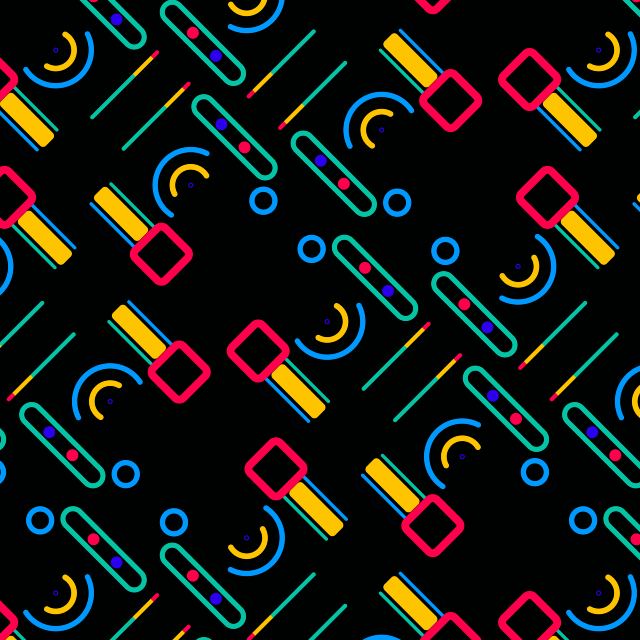
Write a WebGL 2 fragment shader that draws this pattern.

```glsl
#version 300 es
precision highp float;

uniform vec2 u_resolution;
out vec4 fragColor;

const vec3 BLACK = vec3(0.0, 0.004, 0.004);
const vec3 TEAL = vec3(0.02, 0.77, 0.65);
const vec3 YELLOW = vec3(1.0, 0.77, 0.0);
const vec3 BLUE = vec3(0.0, 0.6, 1.0);
const vec3 RED = vec3(1.0, 0.0, 0.3);
const vec3 VIOLET = vec3(0.17, 0.0, 0.93);

const float CELLS = 1.1788;            // repeats along each canvas axis
const float MIRROR_SUM = 0.4738;       // mirrored b = MIRROR_SUM - b
const float TURN_SUM = 1.1374;         // half-turned a = TURN_SUM - a
const float GLIDE = 0.25;              // shift of the mirrored copy

// Offset from a centre to the nearest periodic copy
vec2 wrapped(vec2 p, vec2 centre) {
    return fract(p - centre + 0.5) - 0.5;
}

float roundedBox(vec2 p, vec2 halfSize, float radius) {
    vec2 q = abs(p) - halfSize + radius;
    return length(max(q, 0.0)) + min(max(q.x, q.y), 0.0) - radius;
}

// Horizontal segment between x0 and x1
float segmentX(vec2 p, float x0, float x1) {
    return length(vec2(p.x - clamp(p.x, x0, x1), p.y));
}

// Circular arc centred on angle mid, spanning mid +- spread
float arc(vec2 p, float radius, float mid, float spread) {
    float c = cos(mid), s = sin(mid);
    vec2 q = vec2(c * p.x + s * p.y, abs(c * p.y - s * p.x));
    float onArc = abs(length(q) - radius);
    float toEnd = length(q - radius * vec2(cos(spread), sin(spread)));
    return atan(q.y, q.x) < spread ? onArc : toEnd;
}

vec3 paint(vec3 base, vec3 ink, float dist, float pixel) {
    return mix(base, ink, smoothstep(0.6, -0.6, dist / pixel));
}

vec3 drawArcs(vec3 col, vec2 p, float pixel) {
    col = paint(col, BLUE, arc(p, 0.0927, radians(-15.0), radians(87.0)) - 0.0070, pixel);
    col = paint(col, YELLOW, arc(p, 0.0478, radians(15.0), radians(89.0)) - 0.0074, pixel);
    return paint(col, VIOLET, abs(length(p) - 0.0052) - 0.0014, pixel);
}

vec3 drawCapsule(vec3 col, vec2 p, float pixel) {
    float outline = abs(segmentX(p, -0.1128, 0.1128) - 0.026) - 0.0067;
    col = paint(col, TEAL, outline, pixel);
    col = paint(col, RED, length(p + vec2(0.037, 0.0)) - 0.0155, pixel);
    return paint(col, VIOLET, length(p - vec2(0.048, 0.0)) - 0.0155, pixel);
}

vec3 drawMallet(vec3 col, vec2 p, float pixel) {
    // Handle with a thin rail on each side
    float handle = roundedBox(p - vec2(0.1485, 0.0), vec2(0.0825, 0.0235), 0.011);
    col = paint(col, YELLOW, handle, pixel);
    col = paint(col, TEAL, segmentX(p - vec2(0.0, 0.0366), 0.06, 0.222) - 0.0044, pixel);
    col = paint(col, BLUE, segmentX(p + vec2(0.0, 0.0366), 0.06, 0.222) - 0.0044, pixel);
    // Hollow head
    float head = abs(roundedBox(p, vec2(0.0553), 0.0155)) - 0.0103;
    return paint(col, RED, head, pixel);
}

vec3 drawStick(vec3 col, vec2 p, float pixel) {
    vec3 ink = paint(RED, YELLOW, p.y - 0.101, pixel);
    ink = paint(ink, TEAL, p.y - 0.035, pixel);
    return paint(col, ink, segmentX(p.yx, -0.1195, 0.1195) - 0.0054, pixel);
}

// One complete set of shapes
vec3 drawSet(vec3 col, vec2 p, float pixel) {
    col = drawArcs(col, wrapped(p, vec2(0.195, 0.0103)), pixel);
    col = drawCapsule(col, wrapped(p, vec2(0.2026, 0.179)), pixel);
    col = drawMallet(col, wrapped(p, vec2(0.122, 0.829)), pixel);
    col = drawStick(col, wrapped(p, vec2(0.3858, 0.0735)), pixel);
    float ring = abs(length(wrapped(p, vec2(0.0325, 0.1155))) - 0.0299) - 0.007;
    return paint(col, BLUE, ring, pixel);
}

void main() {
    float side = min(u_resolution.x, u_resolution.y);
    vec2 uv = gl_FragCoord.xy / side;
    float pixel = CELLS * sqrt(2.0) / side;

    // Diagonal cell axes: a runs down-right, b runs up-right
    vec2 cell = CELLS * vec2(uv.x - uv.y + 1.0, uv.x + uv.y - 1.0);

    // Four copies: plain, mirrored, half-turned, and both
    vec3 col = BLACK;
    for (int i = 0; i < 4; i++) {
        vec2 p = cell;
        if (i >= 2) p = vec2(TURN_SUM, MIRROR_SUM) - p;
        if (i % 2 == 1) p = vec2(p.x - GLIDE, MIRROR_SUM - p.y);
        col = drawSet(col, p, pixel);
    }
    fragColor = vec4(col, 1.0);
}
```
